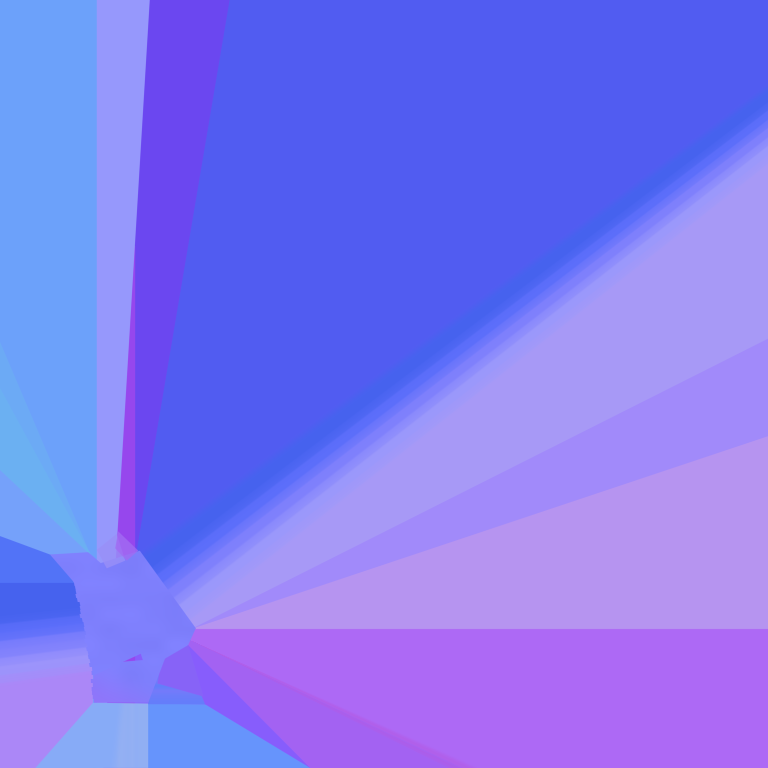
Reproduce this texture map procedurally as a WebGL 1 fragment shader.

```glsl
precision highp float;
// Draws a normal-map style patchwork: flat colour rays fanning out from a small faceted island.
uniform vec2 u_resolution;

const vec3 BLUE = vec3(0.318, 0.362, 0.945);
const vec3 DEEP_BLUE = vec3(0.275, 0.385, 0.935);
const vec3 AZURE = vec3(0.36, 0.43, 0.98);
const vec3 FLAT_NORMAL = vec3(0.495, 0.50, 0.99);
const vec3 PERIWINKLE = vec3(0.59, 0.595, 0.99);
const vec3 LAVENDER = vec3(0.655, 0.60, 0.965);
const vec3 LILAC = vec3(0.63, 0.54, 0.98);
const vec3 MAUVE = vec3(0.715, 0.58, 0.94);
const vec3 PURPLE = vec3(0.68, 0.41, 0.96);
const vec3 VIOLET = vec3(0.42, 0.28, 0.94);
const vec3 MAGENTA = vec3(0.59, 0.28, 0.93);
const vec3 ORCHID = vec3(0.67, 0.53, 0.97);
const vec3 SKY = vec3(0.425, 0.63, 0.98);
const vec3 CYAN = vec3(0.42, 0.69, 0.95);

float hash(vec2 p) {
  vec3 q = fract(vec3(p.xyx) * 0.1031);
  q += dot(q, q.yzx + 33.33);
  return fract((q.x + q.y) * q.z);
}

float noise(vec2 p) {
  vec2 i = floor(p), f = fract(p);
  f = f * f * (3.0 - 2.0 * f);
  return mix(mix(hash(i), hash(i + vec2(1, 0)), f.x),
             mix(hash(i + vec2(0, 1)), hash(i + vec2(1, 1)), f.x), f.y);
}

// Coverage of the half plane to the left of the line a -> b
float side(vec2 p, vec2 a, vec2 b, float aa) {
  vec2 e = b - a, v = p - a;
  return smoothstep(-aa, aa, (e.x * v.y - e.y * v.x) / length(e));
}

// Coverage of a convex counterclockwise quad
float quad(vec2 p, vec2 a, vec2 b, vec2 c, vec2 d, float aa) {
  return side(p, a, b, aa) * side(p, b, c, aa) * side(p, c, d, aa) * side(p, d, a, aa);
}

// Banded bevel from deep blue to the given end colour
vec3 bevel(float t, vec3 endColor) {
  vec3 c = mix(DEEP_BLUE, AZURE, smoothstep(0.17, 0.36, t));
  c = mix(c, FLAT_NORMAL, smoothstep(0.36, 0.56, t));
  c = mix(c, mix(PERIWINKLE, endColor, 0.25), smoothstep(0.56, 0.80, t));
  return mix(c, endColor, smoothstep(0.80, 1.03, t));
}

// Soft stair that keeps faint steps in a ramp
float stairs(float t, float steps) {
  float s = t * steps;
  return mix(t, (floor(s) + smoothstep(0.7, 1.0, fract(s))) / steps, 0.6);
}

// Large rays to the right of the island
vec3 rightRays(vec2 p, float aa) {
  float top = 0.889 - 0.746 * (1.0 - p.x);
  float bottom = 0.785 - 0.79 * (1.0 - p.x);
  float t = (top - p.y) / (top - bottom);
  vec3 c = mix(BLUE, bevel(stairs(t, 9.0), LAVENDER), smoothstep(-0.04, 0.10, t));
  c = mix(c, LILAC, side(p, vec2(1.0, 0.559), vec2(0.255, 0.184), aa));
  c = mix(c, MAUVE, side(p, vec2(1.0, 0.432), vec2(0.255, 0.183), aa));
  c = mix(c, PURPLE, smoothstep(0.181 + aa, 0.181 - aa, p.y));
  // thin streaks along the lower purple seam
  float slope = (0.167 - p.y) / max(p.x - 0.247, 0.001);
  float seam = smoothstep(0.44, 0.455, slope) * smoothstep(0.50, 0.485, slope);
  c = mix(c, vec3(0.64, 0.385, 0.95), smoothstep(0.465, 0.475, slope));
  c = mix(c, vec3(0.70, 0.35, 0.89), seam * (0.25 + 0.5 * noise(vec2(slope * 150.0, 3.0))));
  return mix(c, vec3(0.53, 0.365, 0.99), side(p, vec2(0.404, 0.0), vec2(0.245, 0.160), aa));
}

// Narrow rays rising above the island; returns the layered colour
vec3 upperRays(vec3 c, vec2 p, float aa) {
  vec2 foot = vec2(0.152, 0.290);
  c = mix(c, VIOLET, side(p, vec2(0.178, 0.283), vec2(0.299, 1.0), aa));
  c = mix(c, MAGENTA, smoothstep(0.176 + aa, 0.176 - aa, p.x) * step(p.y, 0.68));
  c = mix(c, PERIWINKLE, side(p, foot, vec2(0.195, 1.0), aa));
  vec3 west = mix(SKY, CYAN, 0.6 * side(p, vec2(0.117, 0.280), vec2(0.0, 0.555), aa));
  west = mix(west, CYAN, side(p, vec2(0.117, 0.280), vec2(0.0, 0.495), aa));
  west = mix(west, vec3(0.46, 0.63, 0.98), side(p, vec2(0.115, 0.280), vec2(0.0, 0.388), aa));
  return mix(c, west, smoothstep(0.126 + aa, 0.126 - aa, p.x));
}

// Bevel on the left and the pale rays at the bottom
vec3 lowerRays(vec3 c, vec2 p, float aa) {
  float top = 0.219 + 0.1 * p.x, bottom = 0.108 + 0.14 * p.x;
  vec3 west = bevel(stairs((top - p.y) / (top - bottom), 10.0), ORCHID);
  west = mix(west, vec3(0.32, 0.45, 0.97), smoothstep(0.241 - aa, 0.241 + aa, p.y));
  float mask = side(p, vec2(0.065, 0.278), vec2(0.0, 0.302), aa);
  c = mix(c, west, mask * smoothstep(0.121 + aa, 0.121 - aa, p.x));
  vec3 south = mix(vec3(0.53, 0.67, 0.97), vec3(0.40, 0.58, 0.99), smoothstep(0.193 - aa, 0.193 + aa, p.x));
  float strip = smoothstep(0.152, 0.166, p.x + 0.12 * (0.085 - p.y)) * step(p.x, 0.193);
  south = mix(south, vec3(0.58, 0.69, 0.95), strip * (0.6 + 0.4 * noise(vec2(p.x * 180.0, 1.0))));
  return mix(c, south, quad(p, vec2(0.046, 0.0), vec2(0.404, 0.0), vec2(0.267, 0.083), vec2(0.121, 0.085), aa));
}

// Faceted island where all rays meet
vec3 island(vec3 c, vec2 p, float aa) {
  vec2 q = p + vec2(0.004 * (hash(vec2(floor(p.y * 190.0), 7.0)) - 0.5) * step(p.x, 0.125), 0.0);
  vec3 body = FLAT_NORMAL + 0.025 * (noise(p * vec2(35.0, 50.0)) - 0.5);
  vec3 base = mix(vec3(0.56, 0.46, 0.98), body, smoothstep(0.08, 0.15, p.y + 0.5 * (p.x - 0.13)));
  vec3 stripes = mix(vec3(0.34, 0.50, 0.98), vec3(0.45, 0.48, 0.98), noise(vec2(2.0, p.y * 150.0)));
  c = mix(c, stripes, quad(p, vec2(0.193, 0.083), vec2(0.267, 0.083), vec2(0.258, 0.105), vec2(0.195, 0.125), aa));
  c = mix(c, vec3(0.53, 0.39, 0.97), quad(p, vec2(0.205, 0.11), vec2(0.265, 0.093), vec2(0.245, 0.160), vec2(0.210, 0.142), aa));
  c = mix(c, base, quad(q, vec2(0.121, 0.085), vec2(0.193, 0.085), vec2(0.215, 0.143), vec2(0.119, 0.135), aa));
  c = mix(c, body, quad(p, vec2(0.19, 0.128), vec2(0.245, 0.160), vec2(0.255, 0.182), vec2(0.17, 0.19), aa));
  c = mix(c, body, quad(q, vec2(0.121, 0.120), vec2(0.255, 0.182), vec2(0.182, 0.283), vec2(0.094, 0.255), aa));
  c = mix(c, body, quad(p, vec2(0.097, 0.241), vec2(0.139, 0.260), vec2(0.115, 0.281), vec2(0.065, 0.278), aa));
  c = mix(c, vec3(0.60, 0.56, 0.97), 0.8 * quad(p, vec2(0.139, 0.260), vec2(0.163, 0.270), vec2(0.152, 0.305), vec2(0.126, 0.284), aa));
  return mix(c, vec3(0.63, 0.42, 0.95), 0.8 * quad(p, vec2(0.150, 0.286), vec2(0.165, 0.270), vec2(0.180, 0.283), vec2(0.154, 0.308), aa));
}

void main() {
  vec2 p = gl_FragCoord.xy / u_resolution;
  float aa = 0.7 / min(u_resolution.x, u_resolution.y);
  vec3 color = rightRays(p, aa);
  color = upperRays(color, p, aa);
  color = lowerRays(color, p, aa);
  gl_FragColor = vec4(island(color, p, aa), 1.0);
}
```
